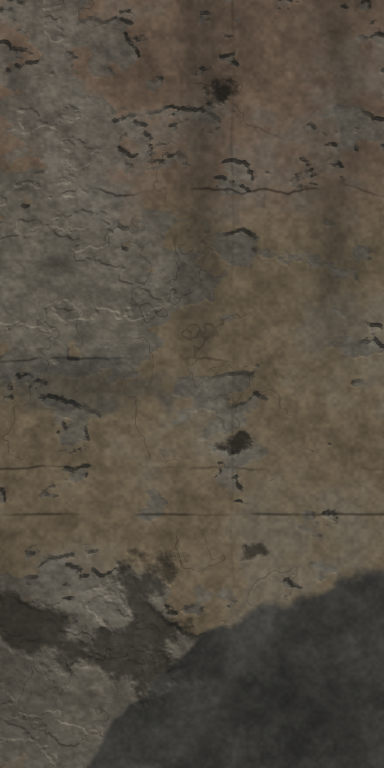
A WebGL 1 fragment shader for this texture:

```glsl
precision highp float;
// Weathered concrete wall: ochre plaster flaking off grey render, with a dark damp base.
// Noise-warped regions form a terraced height field, lit from above by finite differences;
// stains, cracks, bolt holes and grain are layered over the region colours.

uniform vec2 u_resolution;

const vec3 OCHRE = vec3(0.400, 0.355, 0.285);
const vec3 RUST = vec3(0.385, 0.325, 0.272);
const vec3 RENDER_GREY = vec3(0.362, 0.347, 0.315);
const vec3 DAMP = vec3(0.222, 0.220, 0.207);
const vec3 SOOT = vec3(0.145, 0.138, 0.122);
const vec2 LIGHT_STEP = vec2(0.0025, 0.0050);
const float RELIEF = 1.25;
const float GRAIN = 0.13;
const float CHIP_EDGE = 0.04;

float hash(vec2 p) {
  vec3 q = fract(p.xyx * 0.1031);
  q += dot(q, q.yzx + 33.33);
  return fract((q.x + q.y) * q.z);
}

float noise(vec2 p) {
  vec2 i = floor(p), f = fract(p);
  f = f * f * (3.0 - 2.0 * f);
  return mix(mix(hash(i), hash(i + vec2(1, 0)), f.x),
             mix(hash(i + vec2(0, 1)), hash(i + vec2(1, 1)), f.x), f.y);
}

float fbm(vec2 p) {
  float sum = 0.0, amp = 0.5;
  for (int i = 0; i < 5; i++) {
    sum += amp * noise(p);
    p = mat2(1.6, 1.2, -1.2, 1.6) * p + 17.3;
    amp *= 0.5;
  }
  return sum;
}

// 1 at the centre, 0 on the rim of an ellipse, negative outside
float blob(vec2 p, vec2 centre, vec2 radius) {
  return 1.0 - length((p - centre) / radius);
}

float band(float x, float centre, float width) {
  float d = (x - centre) / width;
  return exp(-d * d);
}

// Signed field of missing plaster: large losses plus flaking columns
float chipField(vec2 p) {
  float field = blob(p, vec2(0.08, 1.28), vec2(0.40, 0.29));
  field = max(field, 0.28 * blob(p, vec2(0.14, 1.78), vec2(0.13, 0.34)));
  field = max(field, blob(p, vec2(0.20, 0.24), vec2(0.32, 0.30)));
  float columns = band(p.x, 0.61, 0.06) + band(p.x, 0.94, 0.08);
  field = max(field, -0.32 + 0.23 * columns * smoothstep(0.4, 1.1, p.y));
  return field + 1.0 * (fbm(p * vec2(6.0, 9.0)) - 0.48)
               + 0.95 * (fbm(p * vec2(15.0, 21.0) + 5.0) - 0.48);
}

float chipMask(float field) {
  return smoothstep(-CHIP_EDGE, CHIP_EDGE, field);
}

float baseLine(float x) {
  return 0.60 * (1.0 - exp(-2.6 * (x - 0.22)));
}

float baseMask(vec2 p) {
  float wobble = 0.10 * (fbm(p * 9.0 + 31.0) - 0.48);
  return smoothstep(-0.012, 0.016, baseLine(p.x) + wobble - p.y);
}

// Deep broken pockets in the lower left
float cavityMask(vec2 p) {
  float field = blob(p, vec2(0.38, 0.50), vec2(0.09, 0.11));
  field = max(field, blob(p, vec2(0.31, 0.31), vec2(0.17, 0.11)));
  field = max(field, blob(p, vec2(0.09, 0.37), vec2(0.14, 0.07)));
  return smoothstep(-0.05, 0.45, field + 2.2 * (fbm(p * 13.0 + 3.0) - 0.5));
}

// Bolt holes down one seam, each smaller than the one above
float holeMask(vec2 p) {
  float mask = 0.0;
  for (int i = 0; i < 3; i++) {
    float k = float(i);
    vec2 centre = vec2(0.585 + 0.035 * k, 1.76 - 0.915 * k + 0.315 * k * (k - 1.0));
    float field = blob(p, centre, vec2(0.042, 0.034) * (1.0 - 0.1 * k));
    mask = max(mask, smoothstep(-0.2, 0.7, field + 2.2 * (fbm(p * 30.0) - 0.48)) * (1.0 - 0.15 * k));
  }
  return mask;
}

// Plaster face, one step down to render, and a second step inside large losses
float height(vec2 p, float field) {
  float rough = 0.5 * fbm(p * vec2(19.0, 27.0)) + 0.22 * fbm(p * 50.0);
  float terrace = 0.22 * chipMask(field) + 0.20 * chipMask(field - 0.42);
  float wall = rough * mix(0.35, 0.85, chipMask(field)) - terrace;
  return mix(wall, 0.3 * rough, baseMask(p)) - 0.5 * cavityMask(p) - 0.3 * holeMask(p);
}

// Thin broken horizontal joints, faint hairlines and a vertical seam
float crackMask(vec2 p) {
  float cracks = 0.0;
  for (int i = 0; i < 4; i++) {
    float k = float(i);
    float y = 0.66 + 0.12 * k + 0.08 * k * (k - 1.0);
    y += (0.006 + 0.02 * k) * (fbm(vec2(p.x * 9.0, k * 7.0)) - 0.48);
    float broken = smoothstep(0.42, 0.68, fbm(vec2(p.x * 7.0 + 3.0, k * 9.0)) + 0.06);
    cracks = max(cracks, band(p.y, y, 0.0035) * broken);
  }
  float net = abs(fbm(p * 4.5 + 40.0) - 0.47);
  cracks = max(cracks, 0.5 * (1.0 - smoothstep(0.0, 0.008, net)) * smoothstep(0.4, 0.8, noise(p * 7.0)));
  float seam = 0.605 + 0.02 * (fbm(vec2(3.0, p.y * 8.0)) - 0.5);
  return max(cracks, 0.45 * band(p.x, seam, 0.004) * noise(vec2(1.0, p.y * 9.0)));
}

void main() {
  vec2 p = gl_FragCoord.xy / u_resolution.x;
  float field = chipField(p);
  float chip = chipMask(field);
  float base = baseMask(p);
  float mottle = fbm(p * 6.0 + 12.0) - 0.48;
  float blotch = fbm(p * 23.0 + 60.0) - 0.48;

  // Plaster and exposed render
  float warm = smoothstep(1.3, 1.65, p.y + 0.5 * mottle);
  vec3 color = mix(OCHRE, RUST, warm) * (1.0 + 0.5 * mottle + 0.3 * blotch);
  color = mix(color, RENDER_GREY, smoothstep(-0.02, 0.22, mottle + 0.4 * blotch) * 0.5);
  color = mix(color, RENDER_GREY * (1.0 + 0.4 * mottle + 0.35 * blotch), 0.8 * chip);

  // Soot runs on the upper wall and a grey stain below the large loss
  float runs = band(p.x, 0.52, 0.06) + 0.9 * band(p.x, 0.87, 0.08);
  runs *= smoothstep(0.95, 1.3, p.y) * (0.1 + 1.0 * fbm(p * vec2(14.0, 3.0)));
  float stain = blob(p, vec2(0.18, 1.0), vec2(0.34, 0.09)) + 1.5 * mottle + blotch;
  color = mix(color, SOOT, clamp(0.55 * runs, 0.0, 0.5));
  color = mix(color, DAMP, 0.5 * smoothstep(0.0, 0.5, stain));
  color *= 1.0 - 0.14 * smoothstep(0.35, 0.0, p.x) * smoothstep(0.9, 0.3, p.y);

  // Damp base, relief light and cast edge shadows, then holes and cracks
  color = mix(color, DAMP * (1.0 + 0.65 * mottle + 0.4 * blotch), base);
  float slope = height(p, field) - height(p + LIGHT_STEP, chipField(p + LIGHT_STEP));
  color *= 1.0 + clamp(RELIEF * slope, -0.42, 0.30);
  float shadow = clamp(chip - chipMask(chipField(p + 2.2 * LIGHT_STEP)), 0.0, 1.0);
  color *= 1.0 - 0.45 * shadow * smoothstep(0.35, 0.65, noise(p * 8.0 + 9.0)) * (1.0 - base);
  color = mix(color, SOOT, 0.6 * cavityMask(p) * (1.0 - base));
  color = mix(color, SOOT * 0.8, 0.85 * holeMask(p));
  color *= 1.0 - 0.34 * crackMask(p) * (1.0 - base);
  color *= 1.0 + GRAIN * (noise(p * 110.0) + noise(p * 57.0) - 1.0);
  gl_FragColor = vec4(color, 1.0);
}
```
